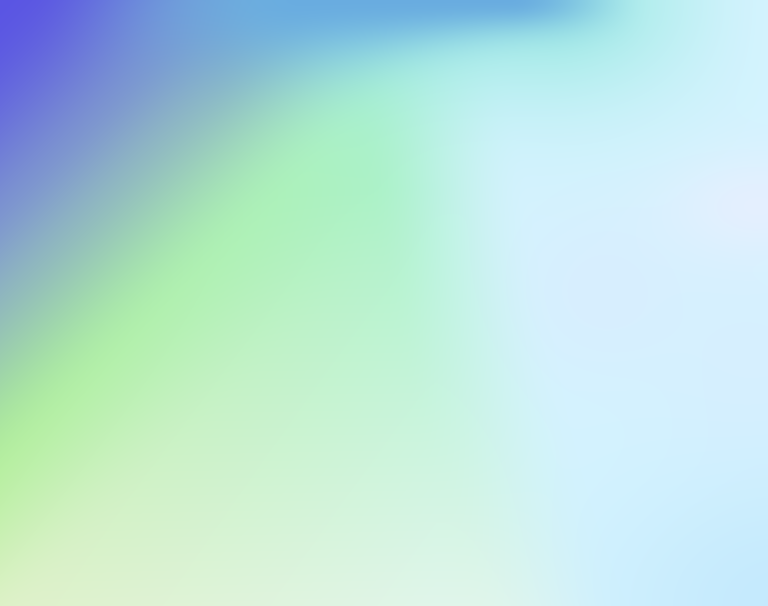
A Shadertoy shader for this background:

```glsl
const vec3 INDIGO = vec3(0.353, 0.333, 0.890);
const vec3 STEEL = vec3(0.525, 0.647, 0.792);
const vec3 LEAF = vec3(0.675, 0.935, 0.588);
const vec3 MINT = vec3(0.675, 0.950, 0.808);
const vec3 CREAM = vec3(0.871, 0.945, 0.784);
const vec3 MILK = vec3(0.878, 0.961, 0.918);
const vec3 SKY = vec3(0.831, 0.953, 0.996);
const vec3 LILAC = vec3(0.894, 0.937, 0.996);
const vec3 HAZE = vec3(0.845, 0.930, 0.994);
const vec3 ICE = vec3(0.770, 0.915, 0.992);
const vec3 AQUA = vec3(0.627, 0.918, 0.894);
const vec3 AZURE = vec3(0.412, 0.675, 0.878);

// Soft elliptical glow, 1 at its centre
float glow(vec2 p, vec2 centre, vec2 radius) {
    vec2 q = (p - centre) / radius;
    return exp(-dot(q, q));
}

// Rises over the range "rise" and falls over the range "fall"
float window(float x, vec2 rise, vec2 fall) {
    return smoothstep(rise.x, rise.y, x) * (1.0 - smoothstep(fall.x, fall.y, x));
}

// Band that fades with depth below the top edge
float topBand(float depth, float thickness) {
    float d = depth / thickness;
    return exp(-d * d);
}

// Diagonal sweep from indigo to green, paling toward the bottom
vec3 meadow(vec2 p, float depth) {
    float diagonal = p.x + depth;
    float across = clamp(p.x / 0.72, 0.0, 1.0);
    vec3 green = mix(LEAF, MINT, across);
    vec3 pale = mix(CREAM, MILK, across);
    float paling = clamp((depth - 0.31) / 0.69, 0.0, 1.0);
    vec3 colour = mix(INDIGO, STEEL, smoothstep(0.0, 0.5, diagonal));
    colour = mix(colour, green, smoothstep(0.35, 0.8, diagonal));
    return mix(colour, pale, paling * smoothstep(0.6, 1.05, diagonal));
}

// Pale sky with faint tints
vec3 paleSky(vec2 p) {
    vec3 colour = mix(SKY, HAZE, 0.9 * glow(p, vec2(1.00, 0.52), vec2(0.16, 0.15)));
    colour = mix(colour, HAZE, 0.7 * glow(p, vec2(1.25, 0.38), vec2(0.15, 0.18)));
    colour = mix(colour, LILAC, glow(p, vec2(1.25, 0.66), vec2(0.15, 0.09)));
    return mix(colour, ICE, glow(p, vec2(1.30, 0.0), vec2(0.30, 0.22)));
}

void mainImage(out vec4 fragColor, in vec2 fragCoord) {
    // Height is one unit; width is fixed to the composition
    vec2 p = fragCoord / iResolution.xy * vec2(1.267, 1.0);
    float depth = 1.0 - p.y;

    // Curved soft border between meadow and sky
    float border = 0.70 + 0.20 * pow(depth, 1.5);
    float side = smoothstep(-0.13, 0.14, p.x - border);
    vec3 colour = mix(meadow(p, depth), paleSky(p), side);

    // Aqua veil under the top edge
    float veil = topBand(depth, 0.17) * window(p.x, vec2(0.35, 0.6), vec2(0.9, 1.3));
    colour = mix(colour, AQUA, veil);

    // Azure streak, thinning to the right
    float thickness = mix(0.13, 0.05, smoothstep(0.3, 0.9, p.x));
    float streak = topBand(depth, thickness) * window(p.x, vec2(0.05, 0.5), vec2(0.84, 1.08));
    colour = mix(colour, AZURE, streak);

    fragColor = vec4(colour, 1.0);
}
```
